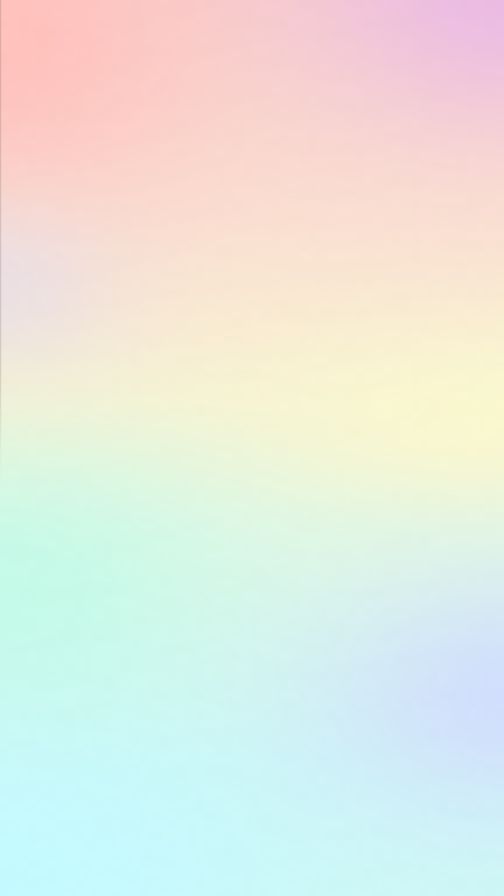
Give the GLSL for this background, as a Shadertoy shader.

```glsl
#define ROSE vec3(0.97, 0.81, 0.80)
#define PEACH vec3(0.98, 0.88, 0.82)
#define CREAM vec3(0.97, 0.95, 0.83)
#define SAGE vec3(0.89, 0.97, 0.89)
#define ICE vec3(0.81, 0.97, 0.96)
#define CORAL vec3(1.00, 0.76, 0.74)
#define ORCHID vec3(0.92, 0.73, 0.90)
#define LILAC vec3(0.91, 0.87, 0.91)
#define MINT vec3(0.77, 0.98, 0.91)
#define AQUA vec3(0.77, 0.98, 1.00)
#define LEMON vec3(0.98, 0.97, 0.81)
#define PERIWINKLE vec3(0.82, 0.87, 0.99)

// Linear ramp from 0 to 1 between two heights
float ramp(float from, float to, float x) {
    return clamp((x - from) / (to - from), 0.0, 1.0);
}

// Soft elliptical falloff around a centre
float glow(vec2 uv, vec2 centre, vec2 radius) {
    vec2 d = (uv - centre) / radius;
    return exp(-dot(d, d));
}

// Vertical wash, from the top edge down
vec3 verticalWash(float depth) {
    vec3 color = mix(ROSE, PEACH, ramp(0.0, 0.25, depth));
    color = mix(color, CREAM, ramp(0.25, 0.45, depth));
    color = mix(color, SAGE, ramp(0.45, 0.58, depth));
    return mix(color, ICE, ramp(0.58, 0.85, depth));
}

// Faint horizontal streaks from layered sines
float streaks(vec2 uv) {
    float sum = 0.0;
    float amplitude = 0.5;
    vec2 frequency = vec2(12.0, 140.0);
    for (int i = 0; i < 3; i++) {
        sum += amplitude * sin(frequency.y * uv.y + 2.0 * sin(frequency.x * uv.x + float(i)));
        frequency *= 1.7;
        amplitude *= 0.6;
    }
    return sum;
}

// Small cells of slightly differing brightness
float cellGrain(vec2 uv) {
    vec2 cell = floor(uv * vec2(54.0, 96.0));
    return fract(sin(dot(cell, vec2(12.99, 78.23))) * 43758.5) - 0.5;
}

void mainImage(out vec4 fragColor, in vec2 fragCoord) {
    vec2 uv = fragCoord / iResolution.xy;
    vec3 color = verticalWash(1.0 - uv.y);

    // Upper corners
    color = mix(color, CORAL, glow(uv, vec2(0.0, 0.96), vec2(0.38, 0.18)));
    color = mix(color, ORCHID, glow(uv, vec2(1.02, 1.03), vec2(0.37, 0.16)));

    // Middle band
    color = mix(color, LILAC, 0.8 * glow(uv, vec2(-0.02, 0.68), vec2(0.24, 0.09)));
    color = mix(color, LEMON, glow(uv, vec2(1.0, 0.535), vec2(0.45, 0.09)));

    // Lower pools
    color = mix(color, MINT, glow(uv, vec2(0.0, 0.33), vec2(0.42, 0.16)));
    color = mix(color, AQUA, glow(uv, vec2(0.0, 0.02), vec2(0.55, 0.18)));
    color = mix(color, PERIWINKLE, glow(uv, vec2(1.04, 0.22), vec2(0.39, 0.13)));

    // Thin shaded sliver down the upper left edge
    float sliver = 1.0 - smoothstep(0.001, 0.004, uv.x);
    color *= 1.0 - 0.12 * sliver * smoothstep(0.45, 0.6, uv.y);

    // Fine surface variation
    color += 0.002 * streaks(uv) + 0.004 * cellGrain(uv);
    fragColor = vec4(clamp(color, 0.0, 1.0), 1.0);
}
```
